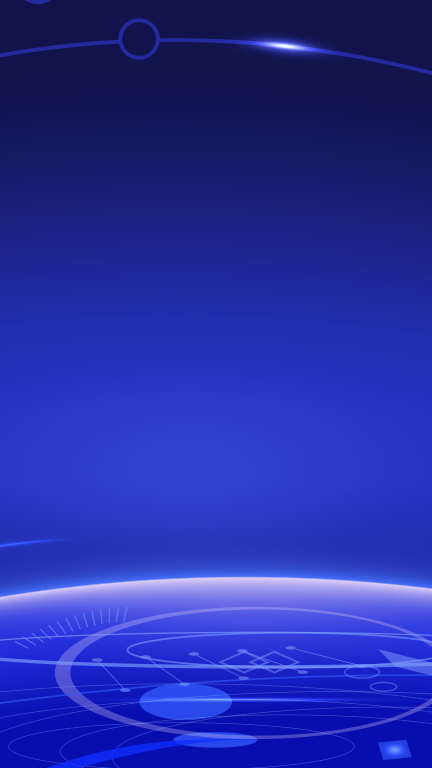
A Shadertoy shader for this background:

```glsl
// Deep blue sky over a glowing curved horizon, with luminous technical rings on the ground.

const vec3 SKY_TOP = vec3(0.068, 0.075, 0.29);
const vec3 SKY_MID = vec3(0.14, 0.20, 0.76);
const vec3 SKY_LOW = vec3(0.12, 0.17, 0.66);
const vec3 GROUND_FAR = vec3(0.13, 0.18, 0.87);
const vec3 GROUND_NEAR = vec3(0.03, 0.05, 0.68);
const vec3 ORBIT = vec3(0.14, 0.16, 0.62);
const vec3 LAVENDER = vec3(0.88, 0.82, 0.97);
const vec3 ICE = vec3(0.50, 0.62, 1.0);
const vec3 AZURE = vec3(0.20, 0.36, 1.0);

float fill(float d, float px) { return clamp(0.5 - d / px, 0.0, 1.0); }

float stroke(float d, float halfWidth, float px) { return fill(abs(d) - halfWidth, px); }

float gauss(vec2 q) { return exp(-dot(q, q)); }

// Approximate signed distance to an axis-aligned ellipse
float ellipse(vec2 p, vec2 center, vec2 radius) {
    vec2 q = (p - center) / radius;
    float k = length(q);
    return (k - 1.0) * k / max(length(q / radius), 1e-4);
}

float segment(vec2 p, vec2 a, vec2 b) {
    vec2 ab = b - a;
    return length(p - a - ab * clamp(dot(p - a, ab) / dot(ab, ab), 0.0, 1.0));
}

float box(vec2 p, vec2 halfSize) {
    vec2 q = abs(p) - halfSize;
    return max(q.x, q.y);
}

float diamond(vec2 p, vec2 radius) {
    return (abs(p.x) / radius.x + abs(p.y) / radius.y - 1.0) * radius.y;
}

float arch(float x, float peakX, float peakY, float bend) {
    return peakY - bend * (x - peakX) * (x - peakX);
}

vec3 sky(vec2 p, float height) {
    float bowed = p.y + 0.12 * (p.x - 0.4) * (p.x - 0.4);
    vec3 c = mix(SKY_LOW, SKY_MID, smoothstep(0.44, 0.68, p.y));
    c = mix(c, SKY_TOP, smoothstep(0.8, 1.7, bowed));
    c += vec3(0.05, 0.06, 0.07) * gauss((p - vec2(0.44, 0.69)) / vec2(0.4, 0.19));
    // Atmosphere and a tapering streak at the left
    c += vec3(0.16, 0.27, 0.32) * exp(-max(height, 0.0) / 0.026);
    float streak = p.y - 0.514 - 0.14 * p.x + 0.25 * p.x * p.x;
    return c + AZURE * 0.7 * exp(-abs(streak) / 0.0025) * smoothstep(0.19, 0.0, p.x);
}

vec3 orbit(vec3 c, vec2 p, float px) {
    vec2 hub = vec2(0.322, 1.6875);
    float hubDist = length(p - hub) - 0.0435;
    float path = p.y - arch(p.x, 0.405, 1.685, 0.216);
    float shape = stroke(path, 0.0045, px) * fill(-hubDist, px);
    shape = max(shape, stroke(hubDist, 0.0045, px));
    shape = max(shape, fill(length(p - vec2(0.088, 1.82)) - 0.052, px));
    c = mix(c, ORBIT, shape);
    // Flare riding on the path
    vec2 f = vec2(p.x - 0.66, path);
    c += vec3(0.20, 0.24, 0.65) * gauss(f / vec2(0.075, 0.016));
    return c + vec3(0.65, 0.65, 0.5) * gauss(f / vec2(0.042, 0.006));
}

vec3 ground(vec2 p, float depth) {
    vec3 c = mix(GROUND_FAR, GROUND_NEAR, smoothstep(0.08, 0.34, depth));
    float reach = 0.022 + 0.042 * gauss(vec2((p.x - 0.58) / 0.42, 0.0));
    return mix(c, LAVENDER, exp(-max(depth, 0.0) / reach));
}

vec3 rings(vec3 c, vec2 p, float px) {
    // Filled discs and the wide ring, thicker on its left
    c = mix(c, AZURE, 0.75 * fill(ellipse(p, vec2(0.43, 0.153), vec2(0.107, 0.042)), px));
    c = mix(c, AZURE, 0.75 * fill(ellipse(p, vec2(0.498, 0.065), vec2(0.097, 0.018)), px));
    float outer = ellipse(p, vec2(0.59, 0.220), vec2(0.463, 0.153));
    float inner = ellipse(p, vec2(0.60, 0.221), vec2(0.437, 0.146));
    c = mix(c, LAVENDER, 0.3 * fill(max(outer, -inner), px));
    // Flat bright rings
    float wide = ellipse(p, vec2(0.6, 0.274), vec2(0.72, 0.04));
    c = mix(c, ICE, 0.65 * stroke(wide, p.y < 0.274 ? 0.004 : 0.0015, px));
    c = mix(c, ICE, 0.6 * stroke(ellipse(p, vec2(0.67, 0.273), vec2(0.375, 0.04)), 0.002, px));
    // Thin sweeping curves across the foreground
    for (int i = 0; i < 6; i++) {
        float k = float(i);
        vec2 center = vec2(0.42 + 0.12 * mod(k * 2.0, 5.0), 0.05 - 0.012 * k);
        vec2 radius = vec2(0.4 + 0.12 * k, 0.055 + 0.03 * k);
        c = mix(c, ICE, 0.4 * stroke(ellipse(p, center, radius), 0.0008, px));
    }
    float sweep = p.y - arch(p.x, 0.95, 0.215, 0.072);
    c = mix(c, AZURE, 0.6 * stroke(sweep, 0.002, px));
    return c + ICE * 0.5 * gauss((p - vec2(0.57, 0.158)) / vec2(0.2, 0.004));
}

vec3 circuitry(vec3 c, vec2 p, float px) {
    // Fan of ticks
    for (int i = 0; i < 14; i++) {
        float t = float(i) / 13.0;
        vec2 mid = vec2(0.05 + 0.24 * t, 0.285 + 0.07 * sin(1.57 * t));
        float a = mix(-0.45, -1.8, t);
        vec2 arm = 0.016 * vec2(cos(a), sin(a));
        c = mix(c, ICE, 0.5 * stroke(segment(p, mid - arm, mid + arm), 0.0015, px));
    }
    // Diagonal traces with end nodes
    for (int i = 0; i < 5; i++) {
        float k = float(i);
        vec2 a = vec2(0.225 + 0.112 * k, 0.25 + 0.007 * k);
        vec2 b = a + vec2(0.065 + 0.025 * k, 0.007 * k - 0.07);
        float nodes = min(ellipse(p, a, vec2(0.012, 0.004)), ellipse(p, b, vec2(0.012, 0.004)));
        c = mix(c, ICE, 0.55 * max(stroke(segment(p, a, b), 0.001, px), fill(nodes, px)));
    }
    // Linked diamonds and small dials
    for (int i = 0; i < 2; i++) {
        float k = float(i);
        float link = diamond(p - vec2(0.565 + 0.07 * k, 0.245), vec2(0.055, 0.024));
        float dial = ellipse(p, vec2(0.838 + 0.05 * k, 0.222 - 0.034 * k), vec2(0.04 - 0.01 * k, 0.014 - 0.004 * k));
        c = mix(c, ICE, 0.45 * max(stroke(link, 0.0025, px), stroke(dial, 0.0015, px)));
    }
    // Bright band, slanted panel and lit tile
    float band = p.y - arch(p.x, 0.56, 0.066, 0.38);
    float taper = 0.012 * smoothstep(0.62, 0.2, p.x);
    c = mix(c, vec3(0.06, 0.18, 1.0), 0.8 * fill(abs(band) - taper, px) * step(p.x, 0.6));
    vec2 panel = p - vec2(0.975, 0.235);
    c = mix(c, ICE, 0.5 * fill(box(panel + vec2(panel.y, 0.25 * panel.x), vec2(0.06, 0.015)), px));
    vec2 tile = p - vec2(0.914, 0.042);
    c = mix(c, AZURE, 0.6 * fill(box(tile + vec2(0.3 * tile.y, -0.1 * tile.x), vec2(0.034, 0.021)), px));
    return c + ICE * 0.6 * gauss(tile / vec2(0.016, 0.01));
}

void mainImage(out vec4 fragColor, in vec2 fragCoord) {
    // Canvas width is one unit
    vec2 p = fragCoord / iResolution.xy * vec2(1.0, 16.0 / 9.0);
    float px = 1.0 / iResolution.x;
    float height = p.y - arch(p.x, 0.567, 0.442, 0.144);
    vec3 upper = orbit(sky(p, height), p, px);
    vec3 lower = circuitry(rings(ground(p, -height), p, px), p, px);
    fragColor = vec4(clamp(mix(upper, lower, fill(height, 1.5 * px)), 0.0, 1.0), 1.0);
}
```
